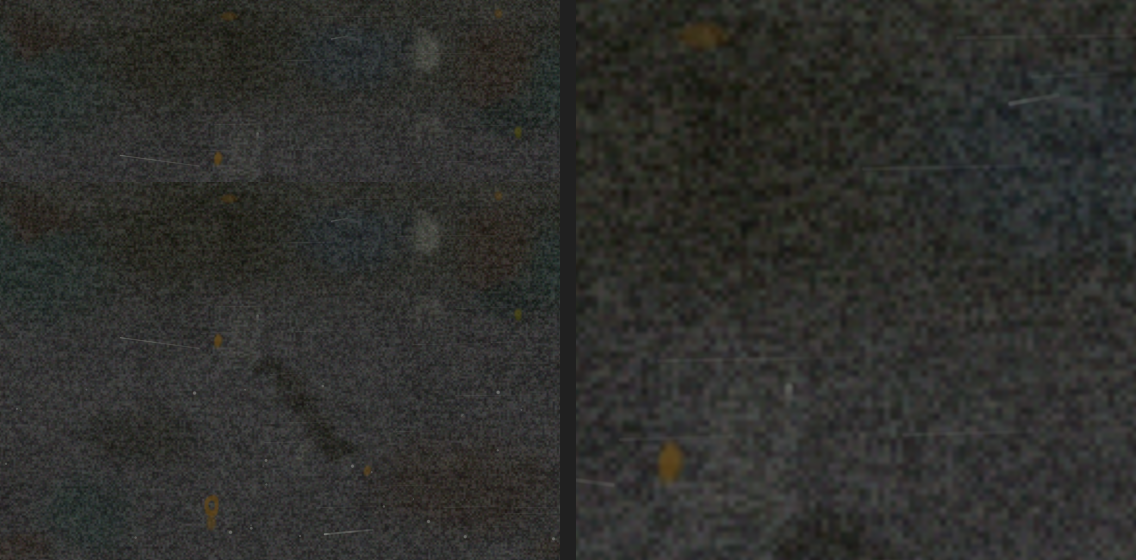
Left: the whole. Right: its middle third, enlarged.
This texture is drawn by a Shadertoy shader. Its source:

```glsl
#define TILE_TOP 0.6745
#define REPEAT_STEP 0.3255
#define GRAIN_SCALE 270.0
#define GRAIN_AMOUNT 0.155
#define FIBRE_AMOUNT 0.030
#define CLOUD_AMOUNT 0.050
#define PATCH_WOBBLE 0.028
#define SPECK_COUNT 26
#define SCRATCH_COUNT 22

const vec3 SLATE = vec3(0.198, 0.198, 0.196);
const vec3 OLIVE = vec3(0.145, 0.145, 0.115);
const vec3 BROWN = vec3(0.185, 0.160, 0.135);
const vec3 TEAL  = vec3(0.150, 0.188, 0.176);
const vec3 BLUE  = vec3(0.155, 0.182, 0.196);
const vec3 ASH   = vec3(0.320, 0.322, 0.295);
const vec3 RUST  = vec3(0.420, 0.285, 0.060);
const vec3 CHALK = vec3(0.540, 0.550, 0.530);

float hash(vec2 p) {
    vec3 q = fract(vec3(p.xyx) * 0.1031);
    q += dot(q, q.yzx + 33.33);
    return fract((q.x + q.y) * q.z);
}

float noise(vec2 p) {
    vec2 i = floor(p), f = fract(p);
    f = f * f * (3.0 - 2.0 * f);
    return mix(mix(hash(i), hash(i + vec2(1, 0)), f.x),
               mix(hash(i + vec2(0, 1)), hash(i + vec2(1, 1)), f.x), f.y);
}

float fbm(vec2 p) {
    float sum = 0.0, amp = 0.5;
    for (int i = 0; i < 5; i++) {
        sum += amp * noise(p);
        p = p * 2.03 + 17.7;
        amp *= 0.5;
    }
    return sum;
}

// Elliptical distance, wrapping sideways; 1 at the rim
float ellipse(vec2 p, vec2 centre, vec2 radius) {
    vec2 d = p - centre;
    d.x -= round(d.x);
    return length(d / radius);
}

void stain(inout vec3 col, vec2 p, vec2 centre, vec2 radius, vec3 tone, float amount) {
    float cover = 1.0 - smoothstep(0.45, 1.4, ellipse(p, centre, radius));
    col = mix(col, tone, amount * cover);
}

// Thin line that fades along its length
void scratch(inout vec3 col, vec2 p, vec2 a, vec2 b, float width, float amount) {
    vec2 ab = b - a;
    float t = clamp(dot(p - a, ab) / dot(ab, ab), 0.0, 1.0);
    float d = length(p - a - ab * t);
    float broken = 0.35 + 0.65 * noise(vec2(p.x * 110.0, a.y * 70.0));
    float cover = 1.0 - smoothstep(0.2 * width, width + 0.0008, d);
    col = mix(col, CHALK, amount * broken * (1.0 - 0.6 * t) * cover);
}

void mainImage(out vec4 fragColor, in vec2 fragCoord) {
    // The upper band repeats the one below it
    vec2 p = fragCoord / iResolution.xy;
    if (p.y > TILE_TOP) p.y -= REPEAT_STEP;

    vec2 wobble = vec2(fbm(p * 22.0), fbm(p * 22.0 + 51.0)) - 0.48;
    vec2 w = p + wobble * PATCH_WOBBLE * 2.0;

    // Broad tones
    vec3 col = mix(SLATE, vec3(0.180, 0.182, 0.163), smoothstep(0.38, 0.56, p.y));
    col += CLOUD_AMOUNT * (fbm(p * 9.0 + 4.0) - 0.48);
    stain(col, w, vec2(0.36, 0.58), vec2(0.18, 0.09), OLIVE, 0.75);
    stain(col, w, vec2(0.065, 0.52), vec2(0.13, 0.10), TEAL, 0.70);
    stain(col, w, vec2(0.078, 0.61), vec2(0.07, 0.042), BROWN * 0.9, 0.80);
    stain(col, w, vec2(0.63, 0.58), vec2(0.10, 0.06), BLUE, 0.70);
    stain(col, w, vec2(0.98, 0.52), vec2(0.06, 0.07), TEAL, 0.55);
    stain(col, w, vec2(0.885, 0.56), vec2(0.065, 0.08), BROWN, 0.75);
    stain(col, w, vec2(0.91, 0.46), vec2(0.07, 0.035), TEAL * 0.8, 0.60);
    stain(col, w, vec2(0.30, 0.30), vec2(0.20, 0.06), SLATE * 1.08, 0.50);
    stain(col, w, vec2(0.25, 0.22), vec2(0.10, 0.05), OLIVE, 0.45);
    stain(col, w, vec2(0.31, 0.11), vec2(0.11, 0.06), SLATE * 1.06, 0.60);
    stain(col, w, vec2(0.16, 0.08), vec2(0.08, 0.065), TEAL, 0.75);
    stain(col, w, vec2(0.83, 0.13), vec2(0.16, 0.09), BROWN, 0.60);
    stain(col, w, vec2(0.03, 0.02), vec2(0.07, 0.03), BROWN, 0.70);

    // Dark diagonal of blotches
    for (int i = 0; i < 5; i++) {
        float k = float(i);
        vec2 centre = vec2(0.48 + 0.031 * k, 0.345 - 0.036 * k);
        stain(col, w, centre, vec2(0.024 + 0.004 * k, 0.022), OLIVE * 0.9, 0.65);
    }

    // Pale rubbed patches
    stain(col, w, vec2(0.753, 0.578), vec2(0.022, 0.038), ASH, 0.70);
    stain(col, w, vec2(0.765, 0.445), vec2(0.018, 0.028), ASH, 0.28);
    stain(col, w, vec2(0.43, 0.39), vec2(0.035, 0.045), ASH, 0.25);
    stain(col, w, vec2(0.545, 0.20), vec2(0.014, 0.022), ASH, 0.45);

    // Grain and horizontal fibres
    vec2 g = p * GRAIN_SCALE;
    float grain = 0.65 * noise(g) + 0.35 * noise(g * 0.53 + 9.0) - 0.5;
    vec3 tintGrain = vec3(noise(g + 31.0), noise(g + 67.0), noise(g + 93.0)) - 0.5;
    col += GRAIN_AMOUNT * grain + 0.035 * tintGrain;
    col += FIBRE_AMOUNT * (noise(p * vec2(14.0, 230.0)) - 0.5);

    // Rust spots
    vec2 r = p + wobble * 0.012;
    stain(col, r, vec2(0.410, 0.645), vec2(0.016, 0.008), RUST, 0.35);
    stain(col, r, vec2(0.892, 0.651), vec2(0.007, 0.008), RUST, 0.40);
    stain(col, r, vec2(0.388, 0.393), vec2(0.007, 0.012), RUST, 0.65);
    stain(col, r, vec2(0.925, 0.4375), vec2(0.006, 0.010), RUST * vec3(0.8, 1.1, 1.0), 0.60);
    stain(col, r, vec2(0.655, 0.159), vec2(0.007, 0.009), RUST, 0.50);
    stain(col, r, vec2(0.379, 0.068), vec2(0.007, 0.014), RUST, 0.45);
    float ring = abs(ellipse(r, vec2(0.379, 0.096), vec2(0.012, 0.017)) - 0.8);
    col = mix(col, RUST, 0.60 * (1.0 - smoothstep(0.1, 0.5, ring)));

    // Scratches: the clear ones, then faint level ones
    scratch(col, p, vec2(0.215, 0.397), vec2(0.355, 0.378), 0.0012, 0.60);
    scratch(col, p, vec2(0.580, 0.046), vec2(0.665, 0.054), 0.0022, 0.95);
    scratch(col, p, vec2(0.592, 0.605), vec2(0.620, 0.610), 0.0014, 0.50);
    for (int i = 0; i < SCRATCH_COUNT; i++) {
        float k = float(i);
        vec2 a = vec2(0.35 + 0.6 * hash(vec2(k, 3.0)), TILE_TOP * hash(vec2(k, 8.0)));
        float span = 0.04 + 0.14 * hash(vec2(k, 5.0));
        scratch(col, p, a, a + vec2(span, 0.002), 0.0010, 0.18);
    }

    // Pale specks
    scratch(col, p, vec2(0.826, 0.258), vec2(0.827, 0.257), 0.0042, 1.0);
    scratch(col, p, vec2(0.460, 0.436), vec2(0.460, 0.431), 0.0032, 0.7);
    for (int i = 0; i < SPECK_COUNT; i++) {
        float k = float(i), size = hash(vec2(k, 27.0));
        vec2 c = vec2(hash(vec2(k, 21.0)), 0.32 * hash(vec2(k, 24.0)));
        stain(col, p, c, vec2(0.0012 + 0.0022 * size), CHALK, 0.25 + 0.45 * size);
    }
    fragColor = vec4(clamp(col, 0.0, 1.0), 1.0);
}
```
